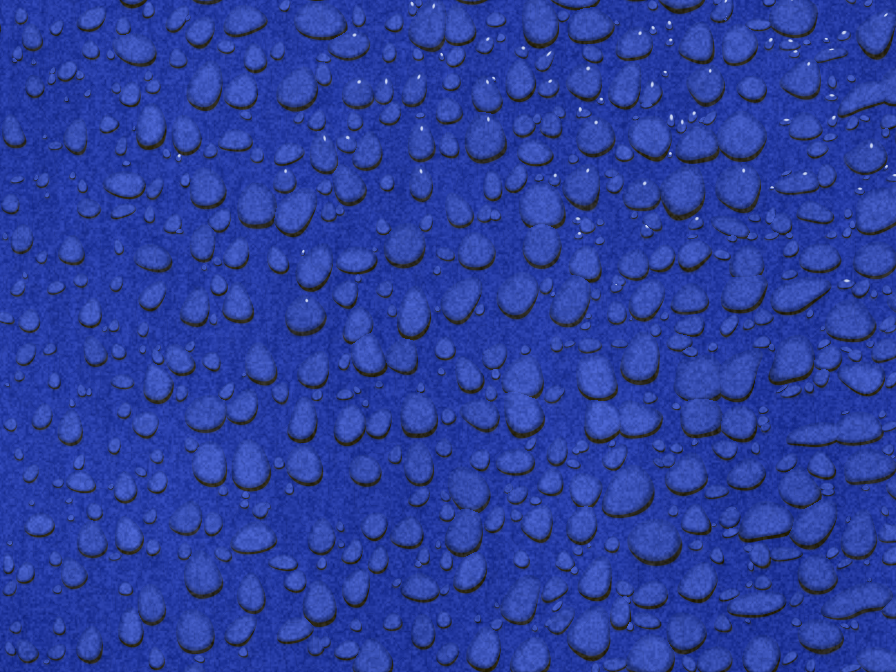
Give the GLSL for this texture, as a WebGL 2 fragment shader.

```glsl
#version 300 es
precision highp float;
// Water drops beaded on a grainy blue painted surface, with dark lower rims and small glints.
uniform vec2 u_resolution;
out vec4 fragColor;

struct Drop {
    float dist;   // signed distance to the rim
    float radius;
    vec2 local;   // position inside the drop, length 1 at the rim
    float seed;
};

vec2 hash2(vec2 p) {
    vec3 a = fract(p.xyx * vec3(0.1031, 0.1030, 0.0973));
    a += dot(a, a.yzx + 33.33);
    return fract((a.xx + a.yz) * a.zy);
}

float noise(vec2 p) {
    vec2 i = floor(p), f = fract(p);
    f = f * f * (3.0 - 2.0 * f);
    return mix(mix(hash2(i).x, hash2(i + vec2(1, 0)).x, f.x),
               mix(hash2(i + vec2(0, 1)).x, hash2(i + vec2(1, 1)).x, f.x), f.y);
}

// One tilted, slightly pear-shaped ellipse; drops get wider to the right
Drop makeDrop(vec2 p, vec2 centre, float radius, vec2 rnd) {
    float right = smoothstep(0.65, 1.2, centre.x);
    float stretch = mix(0.8, 0.96, rnd.x) + 0.3 * right * rnd.y;
    stretch *= rnd.x > 0.88 ? 1.25 : 1.0;
    float angle = (rnd.y - 0.6) * 1.1;
    mat2 turn = mat2(cos(angle), -sin(angle), sin(angle), cos(angle));
    vec2 v = turn * (p - centre);
    v.x *= 1.0 + 0.2 * clamp(v.y / radius, -1.0, 1.0);
    vec2 radii = radius * vec2(stretch, 1.0 / stretch);
    vec2 q = v / radii;
    float k = length(q) + 1e-4;
    return Drop(k * (k - 1.0) / (length(q / radii) + 1e-3), radius, q * turn, fract(rnd.x * 7.3 + rnd.y * 3.7));
}

float crowding(float x) {
    return mix(0.6, 1.0, smoothstep(0.0, 0.35, x)) + 0.12 * smoothstep(0.75, 1.1, x);
}

Drop largeDrops(vec2 p) {
    const float cell = 0.083;
    Drop best = Drop(1.0, 1.0, vec2(9), 0.0);
    vec2 id = floor(p / cell);
    for (int j = -1; j <= 1; j++)
    for (int i = -1; i <= 1; i++) {
        vec2 c = id + vec2(i, j);
        vec2 rnd = hash2(c + 17.0);
        vec2 centre = (c + 0.5 + 0.6 * (hash2(c + 71.0) - 0.5)) * cell;
        float radius = mix(0.021, 0.034, hash2(c + 133.0).x) * crowding(centre.x);
        Drop drop = makeDrop(p, centre, radius, rnd);
        if (drop.dist < best.dist) best = drop;
    }
    return best;
}

// Smaller drops shrink to fit the gaps between the large ones
Drop fillDrops(vec2 p, float cell, float smallest, float largest, float share) {
    Drop best = Drop(1.0, 1.0, vec2(9), 0.0);
    vec2 id = floor(p / cell);
    for (int j = -1; j <= 1; j++)
    for (int i = -1; i <= 1; i++) {
        vec2 c = id + vec2(i, j);
        vec2 rnd = hash2(c + 211.0 + 900.0 * cell);
        vec2 centre = (c + 0.5 + 0.55 * (hash2(c + 307.0) - 0.5)) * cell;
        vec2 pick = hash2(c + 419.0);
        if (pick.x > share + 0.35 * smoothstep(0.65, 1.0, centre.x)) continue;
        float radius = mix(smallest, largest, pick.y) * crowding(centre.x);
        radius = min(radius, largeDrops(centre).dist * 0.93);
        if (radius < smallest * 0.6) continue;
        Drop drop = makeDrop(p, centre, radius, rnd);
        if (drop.dist < best.dist) best = drop;
    }
    return best;
}

void main() {
    vec2 p = gl_FragCoord.xy / u_resolution.y;
    float pixel = 1.0 / u_resolution.y;

    // Uneven outlines
    float wobble = mix(0.011, 0.02, smoothstep(0.7, 1.1, p.x));
    vec2 bent = p + wobble * (vec2(noise(p * 21.0), noise(p * 21.0 + 50.0)) - 0.5);
    Drop drop = largeDrops(bent);
    Drop medium = fillDrops(bent, 0.05, 0.011, 0.02, 0.85);
    Drop tiny = fillDrops(bent, 0.029, 0.005, 0.009, 0.12);
    if (medium.dist < drop.dist) drop = medium;
    if (tiny.dist < drop.dist) drop = tiny;

    // Painted ground with faint vertical streaks
    float streak = noise(p * vec2(110.0, 7.0)) - 0.5;
    float cloud = noise(p * 3.5) - 0.5;
    vec3 colour = vec3(0.14, 0.226, 0.64) + vec3(0.02, 0.025, 0.05) * streak;
    float below = smoothstep(0.3, 0.9, -drop.local.y);
    colour = mix(colour, vec3(0.13, 0.19, 0.45), 0.6 * below * smoothstep(0.004, 0.0, drop.dist));

    // Drop body: paler dome, shaded underside, sharp dark crescent
    float inside = smoothstep(0.7 * pixel, -0.7 * pixel, drop.dist);
    float dome = smoothstep(0.0, 0.38, -drop.dist / drop.radius);
    vec3 body = mix(vec3(0.15, 0.235, 0.61), vec3(0.25, 0.345, 0.755), dome * (0.62 + 0.42 * drop.seed));
    float crescent = length(drop.local - vec2(-0.06, 0.25)) - 1.0;
    float soft = 0.5 * pixel / drop.radius;
    body = mix(body, vec3(0.14, 0.20, 0.44), 0.85 * smoothstep(-0.16, 0.08, crescent));
    float rim = smoothstep(0.07 - soft, 0.10 + soft, crescent);
    body = mix(body, vec3(0.17, 0.15, 0.07), (0.78 + 0.22 * drop.seed) * rim);
    colour = mix(colour, body, inside);
    colour += vec3(0.035, 0.04, 0.06) * cloud;

    // Fine grain and hairline crackle
    float grain = noise(p * 300.0) + 0.5 * noise(p * 170.0 + 9.0) - 0.75;
    float crackle = smoothstep(0.08, 0.0, abs(noise(p * vec2(130.0, 75.0)) - 0.5));
    colour += vec3(0.085, 0.09, 0.125) * grain - vec3(0.015, 0.02, 0.045) * crackle;

    // Glints, mostly towards the upper right
    float lit = smoothstep(0.5, 1.0, p.y) * smoothstep(0.15, 0.75, p.x);
    float spot = length((drop.local - vec2(0.12, 0.68)) * drop.radius);
    float glint = smoothstep(0.0042, 0.001, spot) * inside * step(drop.seed, 0.55 * lit);
    colour = mix(colour, vec3(0.85, 0.89, 0.98), 0.9 * glint);

    fragColor = vec4(clamp(colour, 0.0, 1.0), 1.0);
}
```
